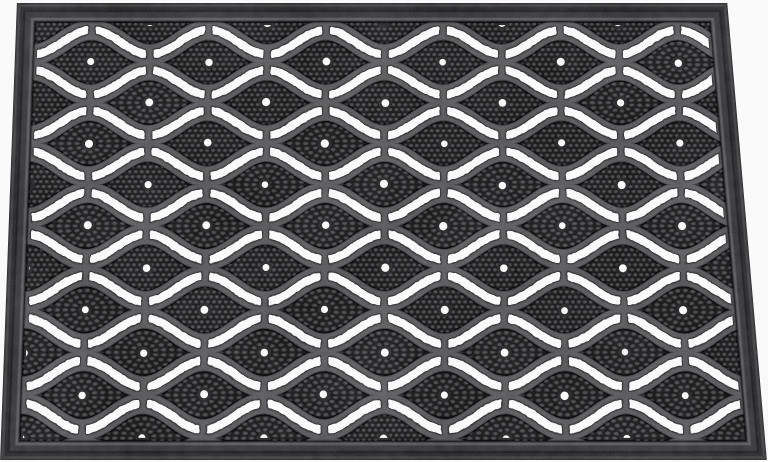
This pattern is drawn by a Shadertoy shader. Its source:

```glsl
// Black rubber doormat: staggered rows of studded eyes parted by wavy cut-out slots.
// Each strip between two rows holds one cosine curve; its distance gives slot, rim
// and eye. A slightly flared frame surrounds it and gradient noise adds wear.

const vec2  CANVAS = vec2(768.0, 460.0);  // design units spanning the canvas
const float TAU = 6.2831853;
const float CENTER_X = 384.5;
const float FIRST_ROW = 62.0;             // height of the first full row of eyes
const float ROW_PITCH = 40.1;
const float ROW_GROWTH = 0.004;           // perspective stretch towards the bottom
const float EYE_PITCH = 117.4;
const float EYE_GROWTH = 0.0096;
const float WAVE = 0.305;                 // curve amplitude in row pitches
const float SLOT_HALF = 4.0;
const float BAR_HALF = 3.8;
const float RIM = 6.6;
const float FRAME = 19.0;
const float STUD = 5.4;
const float HOLE = 3.9;
const vec3  BACKDROP = vec3(0.98);
const vec3  TINT = vec3(0.99, 0.99, 1.025);

float hash(vec2 p) {
    vec3 q = fract(p.xyx * vec3(0.1031, 0.1030, 0.0973));
    q += dot(q, q.yzx + 33.33);
    return fract((q.x + q.y) * q.z);
}

float cornerSlope(vec2 cell, vec2 offset) {
    float a = TAU * hash(cell);
    return dot(vec2(cos(a), sin(a)), offset);
}

float gradientNoise(vec2 p) {
    vec2 i = floor(p), f = fract(p), u = f * f * f * (f * (f * 6.0 - 15.0) + 10.0);
    vec2 e = vec2(1.0, 0.0);
    return mix(mix(cornerSlope(i, f), cornerSlope(i + e, f - e), u.x),
               mix(cornerSlope(i + e.yx, f - e.yx), cornerSlope(i + 1.0, f - 1.0), u.x), u.y);
}

float cover(float d, float px) { return clamp(0.5 - d / px, 0.0, 1.0); }

// A soft line of the given half width around d = 0
float ridge(float d, float halfWidth) { return 1.0 - smoothstep(0.0, halfWidth, abs(d)); }

// Distance inward from the flared outline of the mat
float matEdge(vec2 p) {
    float t = p.y / CANVAS.y;
    float sides = min(p.x - 17.0 * (1.0 - t), 727.0 + 40.0 * t - p.x);
    return min(sides, min(p.y - 3.0, CANVAS.y - 2.0 - p.y));
}

// Studs in a staggered grid or in concentric ovals, lit from above
float studs(vec2 e, bool rings) {
    vec2 c;
    if (rings) {
        vec2 oval = e * vec2(0.68, 1.0);
        float r = length(oval) / STUD;
        float count = 6.0 * floor(r) + 5.0;
        c = vec2(fract(r), fract(atan(oval.y, oval.x) / TAU * count)) - 0.5;
    } else {
        vec2 g = e / vec2(STUD * 1.1, STUD * 0.9);
        g.x += 0.5 * mod(floor(g.y), 2.0);
        c = fract(g) - 0.5;
        c.y += 0.1;
    }
    return 1.0 - smoothstep(0.12, 0.5, length(c));
}

void mainImage(out vec4 fragColor, in vec2 fragCoord) {
    vec2 uv = fragCoord / iResolution.xy;
    vec2 p = vec2(uv.x, 1.0 - uv.y) * CANVAS;
    float px = CANVAS.y / iResolution.y;

    // Lattice coordinates: x in eyes, y in rows
    float down = p.y - FIRST_ROW;
    float eyeWidth = EYE_PITCH + EYE_GROWTH * down;
    float rowHeight = ROW_PITCH + ROW_GROWTH * down;
    vec2 lattice = vec2((p.x - CENTER_X) / eyeWidth, down / rowHeight);

    // Signed distance to the wave of this strip
    float strip = floor(lattice.y);
    float side = mod(strip, 2.0) < 0.5 ? -1.0 : 1.0;
    float phase = TAU * lattice.x;
    float curve = 0.5 + WAVE * side * cos(phase);
    float slope = WAVE * sin(phase) * TAU * rowHeight / eyeWidth;
    float wave = (lattice.y - strip - curve) * rowHeight / sqrt(1.0 + slope * slope);
    float ragged = 0.9 * gradientNoise(p * 0.13) + 0.6 * gradientNoise(p * 0.3 + 40.0);

    // Slot: rounded band along the wave, interrupted by the upright bars
    float bar = abs(fract(2.0 * lattice.x + 0.5) - 0.5) * 0.5 * eyeWidth;
    vec2 q = vec2(abs(wave) - SLOT_HALF, BAR_HALF - bar) + ragged + 1.5;
    float slot = length(max(q, 0.0)) + min(max(q.x, q.y), 0.0) - 1.5;
    float edge = matEdge(p);
    float inner = edge - FRAME;
    slot = max(slot, 3.0 - inner);

    // Eye owning this point, with its own centre and variation
    float row = strip + step(0.0, wave);
    float shift = mod(row, 2.0) < 0.5 ? 0.5 : 0.0;
    float column = floor(lattice.x - shift + 0.5);
    vec2 eye = vec2((lattice.x - shift - column) * eyeWidth, (lattice.y - row) * rowHeight);
    vec2 id = vec2(column, row) + 20.0 + shift;
    float eyeDist = SLOT_HALF + RIM - abs(wave);
    vec2 jitter = vec2(hash(id + 3.0), hash(id + 7.0)) - 0.5;
    float hole = length(eye - 2.0 * jitter) - HOLE * mix(0.82, 1.05, hash(id + 11.0));

    // Rubber: rim, dark slot lip, studded eye and groove
    float shade = mix(0.27, 0.38, smoothstep(0.3, 2.5, slot));
    float texture_ = mix(0.13, 0.33, studs(eye, hash(id) < 0.25 + 0.06 * row));
    texture_ = mix(texture_, 0.19, 1.0 - smoothstep(2.0, 4.0, hole));
    shade = mix(shade, texture_, cover(eyeDist, px));
    shade -= 0.16 * ridge(eyeDist, 1.8);
    shade = mix(shade, 0.17, 0.6 * ridge(slot, 1.6));

    // Frame: flat band with a raised inner lip and a groove beside the panel
    float band = 0.20 + 0.05 * smoothstep(5.0, 11.0, edge) + 0.14 * ridge(inner + 3.0, 2.5)
               + 0.10 * ridge(edge - 2.5, 2.5) - 0.07 * ridge(edge - 8.0, 2.0);
    shade = mix(shade, band, cover(inner, px));
    shade -= 0.13 * ridge(inner, 2.0);

    // Wear and uneven light
    shade += 0.035 * gradientNoise(p * 0.012) + 0.03 * gradientNoise(p * 0.09 + 9.0);
    shade += 0.025 * gradientNoise(p * 0.55);

    float opening = max(cover(slot, px), cover(max(hole, 3.0 - inner), px));
    opening = max(opening, cover(edge, px));
    fragColor = vec4(mix(max(shade, 0.06) * TINT, BACKDROP, opening), 1.0);
}
```
